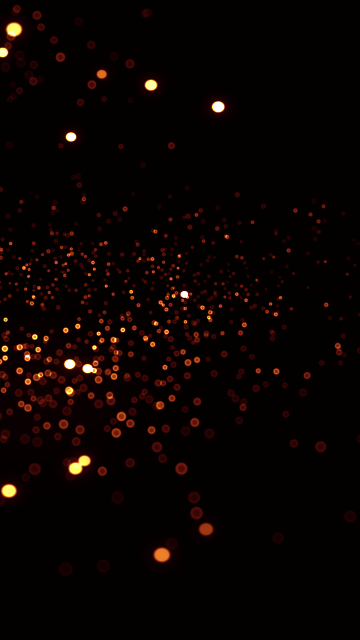
Write a WebGL 1 fragment shader that draws this background.

```glsl
precision highp float;
uniform vec2 u_resolution;

const float FOCUS_HEIGHT = 0.56;
const float FINEST_CELL = 0.011;
const float CELL_GROWTH = 1.5;

vec3 hash3(vec3 p) {
  p = fract(p * vec3(0.1031, 0.1030, 0.0973));
  p += dot(p, p.yxz + 33.33);
  return fract((p.xxy + p.yxx) * p.zyx);
}

float valueNoise(vec2 p) {
  vec2 cell = floor(p);
  vec2 f = fract(p);
  f = f * f * (3.0 - 2.0 * f);
  float low = mix(hash3(vec3(cell, 7.0)).x, hash3(vec3(cell + vec2(1.0, 0.0), 7.0)).x, f.x);
  float high = mix(hash3(vec3(cell + vec2(0.0, 1.0), 7.0)).x, hash3(vec3(cell + 1.0, 7.0)).x, f.x);
  return mix(low, high, f.y);
}

float cloud(vec2 p, vec2 centre, vec2 size) {
  vec2 q = (p - centre) / size;
  return exp(-dot(q, q));
}

// Chance that a spark exists at p
float sparkDensity(vec2 p) {
  float band = 0.55 * cloud(p, vec2(0.25, 0.56), vec2(0.45, 0.105));
  float lowerLeft = 0.8 * cloud(p, vec2(0.06, 0.38), vec2(0.17, 0.11));
  float upperLeft = 0.6 * cloud(p, vec2(0.04, 0.91), vec2(0.14, 0.13));
  float middle = 0.35 * cloud(p, vec2(0.22, 0.39), vec2(0.24, 0.15));
  float tail = 0.2 * cloud(p, vec2(0.2, 0.18), vec2(0.24, 0.11));
  float pocket = 0.7 * cloud(p, vec2(0.04, 0.505), vec2(0.07, 0.028));
  float clumps = 0.35 + 1.3 * valueNoise(p * 17.0);
  return (band + lowerLeft + upperLeft + middle + tail - pocket) * clumps;
}

float sparkEnergy(vec2 p) {
  return 0.3 + 0.8 * cloud(p, vec2(0.12, 0.5), vec2(0.42, 0.15));
}

// Blur grows away from the plane of focus
float blurRadius(float height) {
  float below = max(FOCUS_HEIGHT - height, 0.0);
  float above = max(height - FOCUS_HEIGHT, 0.0);
  return 0.0022 + 0.021 * below + 0.013 * above;
}

// Soft disc with a brighter rim
float bokeh(vec2 offset, float radius, float pixel) {
  float d = length(offset);
  float edge = max(pixel, radius * 0.2);
  float disc = 1.0 - smoothstep(radius - edge, radius + edge, d);
  return disc * mix(0.65, 1.0, smoothstep(0.3, 0.8, d / radius));
}

// Bright disc with a solid core and a faint halo
float lamp(vec2 p, vec2 centre, float radius, float heat, float pixel) {
  float d = length((p - centre) * vec2(0.95, 1.08));
  float edge = max(pixel, radius * 0.25);
  float core = 1.0 - smoothstep(radius - edge, radius + edge, d);
  return heat * (core + 0.12 * exp(-d * d / (radius * radius * 3.0)));
}

// Jittered sparks on one grid, kept where their blur suits the cell
float sparkLayer(vec2 p, float cellSize, float seed, float pixel) {
  vec2 home = floor(p / cellSize);
  float heat = 0.0;
  for (int y = -1; y <= 1; y++) {
    for (int x = -1; x <= 1; x++) {
      vec2 cell = home + vec2(float(x), float(y));
      vec3 place = hash3(vec3(cell + 11.0, seed));
      vec3 trait = hash3(vec3(cell + 53.0, seed + 19.0));
      vec2 centre = (cell + place.xy) * cellSize;
      float radius = blurRadius(centre.y);
      float fit = log2(4.5 * radius / cellSize) / 0.5;
      float chance = sparkDensity(centre) * exp(-fit * fit);
      float glow = mix(0.25, 1.25, trait.x * trait.x * trait.x) * sparkEnergy(centre);
      float size = radius * mix(0.75, 1.15, trait.y);
      heat += step(place.z, chance) * glow * bokeh(p - centre, size, pixel);
    }
  }
  return heat;
}

// Black through ember red and orange to white
vec3 emberColor(float heat) {
  float squared = heat * heat;
  return vec3(0.01, 0.0, 0.0) + vec3(1.1 * heat, 0.72 * squared, 0.11 * heat + 0.14 * squared * squared);
}

void main() {
  vec2 p = gl_FragCoord.xy / u_resolution.y;
  p.x += 0.5 * (0.5625 - u_resolution.x / u_resolution.y);
  float pixel = 1.0 / u_resolution.y;

  // Scattered sparks
  float heat = 0.035 * cloud(p, vec2(0.06, 0.39), vec2(0.15, 0.1));
  float cellSize = FINEST_CELL;
  for (int i = 0; i < 5; i++) {
    heat += sparkLayer(p, cellSize, 3.0 + 13.0 * float(i), pixel);
    cellSize *= CELL_GROWTH;
  }

  // Upper lamps
  heat += lamp(p, vec2(0.022, 0.954), 0.0115, 1.1, pixel);
  heat += lamp(p, vec2(0.004, 0.918), 0.0080, 1.3, pixel);
  heat += lamp(p, vec2(0.236, 0.867), 0.0090, 1.25, pixel);
  heat += lamp(p, vec2(0.341, 0.833), 0.0090, 1.55, pixel);
  heat += lamp(p, vec2(0.111, 0.786), 0.0075, 1.5, pixel);
  heat += lamp(p, vec2(0.159, 0.884), 0.0075, 0.7, pixel);

  // Lamps in the band and below
  heat += lamp(p, vec2(0.288, 0.540), 0.0055, 1.55, pixel);
  heat += lamp(p, vec2(0.109, 0.431), 0.0080, 1.4, pixel);
  heat += lamp(p, vec2(0.137, 0.424), 0.0075, 1.4, pixel);
  heat += lamp(p, vec2(0.118, 0.268), 0.0100, 1.05, pixel);
  heat += lamp(p, vec2(0.132, 0.280), 0.0090, 1.0, pixel);
  heat += lamp(p, vec2(0.014, 0.233), 0.0110, 1.1, pixel);
  heat += lamp(p, vec2(0.253, 0.133), 0.0120, 0.75, pixel);
  heat += lamp(p, vec2(0.322, 0.173), 0.0105, 0.5, pixel);

  gl_FragColor = vec4(clamp(emberColor(heat), 0.0, 1.0), 1.0);
}
```
